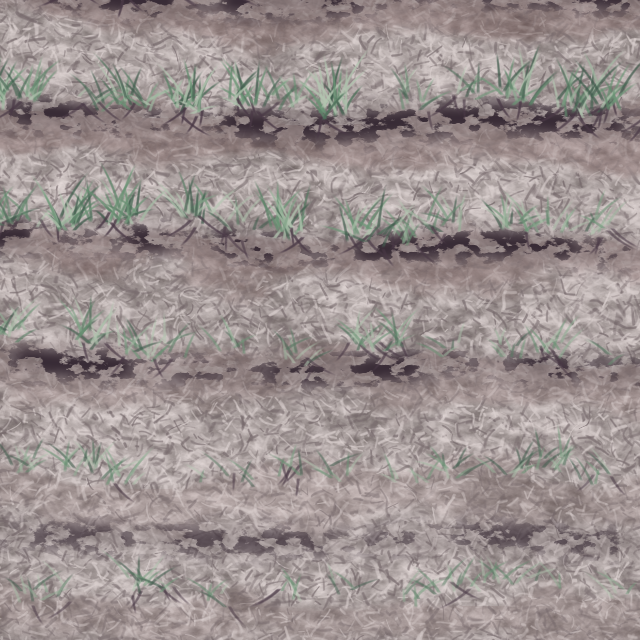
A WebGL 2 fragment shader for this texture:

```glsl
#version 300 es
precision highp float;
// Draws furrowed dry soil with straw litter, dark cracks and rows of grass tufts.
#define ROW_PITCH 0.193
#define ROW_TOP 1.008
#define TUFTS_ACROSS 12.0
#define BLADES 26
#define BLADE_WIDTH 0.0021
#define STRAW_CELLS 58.0
#define STRAW_WIDTH 0.0016
#define SOFTNESS 0.0014
#define GRAIN 0.44
uniform vec2 u_resolution;
out vec4 fragColor;

const vec3 BARE_SOIL = vec3(0.605, 0.535, 0.53);
const vec3 LITTER = vec3(0.685, 0.645, 0.64);
const vec3 STRAW = vec3(0.86, 0.82, 0.815);
const vec3 SHADE = vec3(0.46, 0.41, 0.42);
const vec3 CRACK = vec3(0.22, 0.17, 0.21);
const vec3 DEEP_GREEN = vec3(0.25, 0.36, 0.30);
const vec3 LEAF_GREEN = vec3(0.42, 0.58, 0.46);
const vec3 PALE_GREEN = vec3(0.70, 0.77, 0.69);

float hash(vec2 p) { return fract(sin(dot(p, vec2(127.1, 311.7))) * 43758.5453); }
float noise(vec2 p) {
  vec2 i = floor(p), f = fract(p);
  f = f * f * (3.0 - 2.0 * f);
  return mix(mix(hash(i), hash(i + vec2(1, 0)), f.x),
             mix(hash(i + vec2(0, 1)), hash(i + vec2(1, 1)), f.x), f.y);
}
float fbm(vec2 p) {
  float sum = 0.0, amp = 0.533;
  for (int i = 0; i < 4; i++, amp *= 0.5) {
    sum += amp * noise(p);
    p = mat2(0.8, 0.6, -0.6, 0.8) * p * 2.03 + 17.3;
  }
  return sum;
}
float stroke(float dist, float width) {
  float edge = max(SOFTNESS, 0.8 / min(u_resolution.x, u_resolution.y));
  return 1.0 - smoothstep(width - edge, width + edge, dist);
}
// Short bent stems in every direction, pale ones and shaded ones
vec3 addStraw(vec3 col, vec2 p, float amount) {
  for (int n = 0; n < 27; n++) {
    float seed = float(n / 9) * 37.0;
    vec2 g = p * STRAW_CELLS + seed * 0.31;
    g += 0.9 * vec2(noise(g * 0.7), noise(g * 0.7 + 31.0));
    vec2 id = floor(g) + vec2(n % 3 - 1, n / 3 % 3 - 1);
    float r = hash(id + seed);
    vec2 d = g - id - vec2(hash(id + seed + 3.1), hash(id + seed + 7.7));
    float angle = (hash(id + seed + 5.3) - 0.5) * 2.8;
    vec2 dir = vec2(cos(angle), sin(angle));
    float reach = 0.1 + 0.6 * hash(id + seed + 9.2);
    float dist = length(d - dir * clamp(dot(d, dir), -reach, reach)) / STRAW_CELLS;
    vec3 tone = mix(SHADE, STRAW, step(0.48, r));
    float cover = stroke(dist, STRAW_WIDTH * (0.7 + 0.8 * hash(id + 2.2)));
    col = mix(col, tone, cover * amount * (0.2 + 0.55 * abs(2.0 * r - 1.0)));
  }
  return col;
}
// Broken dark clods along the foot of a row
vec3 addCracks(vec3 col, vec2 p, float h, float strength) {
  float band = exp(-pow((h + 0.002) / 0.027, 2.0));
  float patches = smoothstep(0.2, 0.6, noise(p * vec2(13.0, 8.0)));
  col = mix(col, SHADE, band * (0.25 + 0.25 * patches) * strength);
  float gaps = smoothstep(0.55, 0.67, fbm(p * vec2(50.0, 85.0)) + 0.09 * band * patches);
  float lit = smoothstep(0.52, 0.66, fbm((p - vec2(0.0, 0.011)) * vec2(50.0, 85.0)));
  col = mix(col, LITTER, lit * band * 0.45 * strength);
  return mix(col, CRACK, gaps * band * (0.5 + 0.5 * patches) * strength);
}
// Curved blades fanning out of tufts spaced along a row
vec3 addGrass(vec3 col, vec2 p, float h, float row, float vigour) {
  for (int n = -1; n <= 1; n++) {
    vec2 id = vec2(floor(p.x * TUFTS_ACROSS) + float(n), row * 13.0 + 4.0);
    float size = vigour * (0.2 + 0.8 * hash(id));
    float rootX = (id.x + 0.15 + 0.7 * hash(id + 2.7)) / TUFTS_ACROSS;
    float rootH = 0.008 + 0.024 * hash(id + 6.1);
    for (int b = 0; b < BLADES; b++) {
      vec2 key = id + vec2(float(b) * 1.37, float(b) * 0.71 + 11.0);
      float r = hash(key);
      float present = step(hash(key + 8.8), 0.1 + size);
      float hanging = step(0.85, hash(key + 4.4));
      float tall = mix(0.018 + 0.055 * hash(key + 7.3) * (0.4 + size), -0.034, hanging);
      float t = (h - rootH - 0.028 * (hash(key + 1.9) - 0.4)) / tall;
      float lean = (hash(key + 3.3) - 0.5) * 0.11;
      float x = rootX + (hash(key + 5.9) - 0.5) * 0.055 + lean * t * (0.55 + 0.45 * t);
      float slope = lean * (0.55 + 0.9 * t) / tall;
      float dist = abs(p.x - x) / sqrt(1.0 + slope * slope);
      float ends = smoothstep(0.0, 0.12, t) * (1.0 - smoothstep(0.7, 1.0, t));
      vec3 leaf = mix(DEEP_GREEN, LEAF_GREEN, smoothstep(0.1, 0.5, r));
      leaf = mix(leaf, PALE_GREEN, smoothstep(0.55, 0.85, r));
      leaf = mix(leaf, CRACK * 1.3, hanging);
      float cover = stroke(dist, BLADE_WIDTH * (1.15 - 0.6 * t)) * ends * present;
      col = mix(col, leaf, cover * (0.45 + 0.4 * size));
    }
  }
  return col;
}
void main() {
  vec2 p = gl_FragCoord.xy / u_resolution;
  float y = p.y + 0.032 * (noise(vec2(p.x * 4.0, p.y * 3.0)) - 0.5);
  // Ground: bare furrows between littered ridges, fading toward the bottom
  float ragged = fract((y - ROW_TOP) / ROW_PITCH) + 0.6 * (fbm(p * vec2(8.0, 15.0)) - 0.5);
  float bare = smoothstep(0.6, 0.8, ragged) + 1.0 - smoothstep(0.0, 0.14, ragged);
  bare = clamp(bare, 0.0, 1.0) * mix(0.45, 1.0, smoothstep(0.25, 0.55, p.y));
  vec3 col = mix(LITTER, BARE_SOIL, bare) + 0.2 * (fbm(p * 9.0) - 0.5);
  col += GRAIN * (fbm(p * vec2(52.0, 80.0)) - 0.5) * mix(1.0, 0.65, bare);
  col = addStraw(col, p, mix(0.95, 0.35, bare));
  // Rows: from the lush top to the sparse bottom
  for (int k = 0; k < 6; k++) {
    float row = float(k), base = ROW_TOP - ROW_PITCH * row, h = y - base;
    float vigour = mix(0.35, 1.0, smoothstep(0.2, 0.75, base)), sparse = step(3.5, row);
    col = addCracks(col, p, h + 0.08 * sparse, mix(1.0, 0.65, sparse));
    if (h > -0.07 && h < 0.14) col = addGrass(col, p, h, row, vigour);
  }
  fragColor = vec4(clamp(col, 0.0, 1.0), 1.0);
}
```
